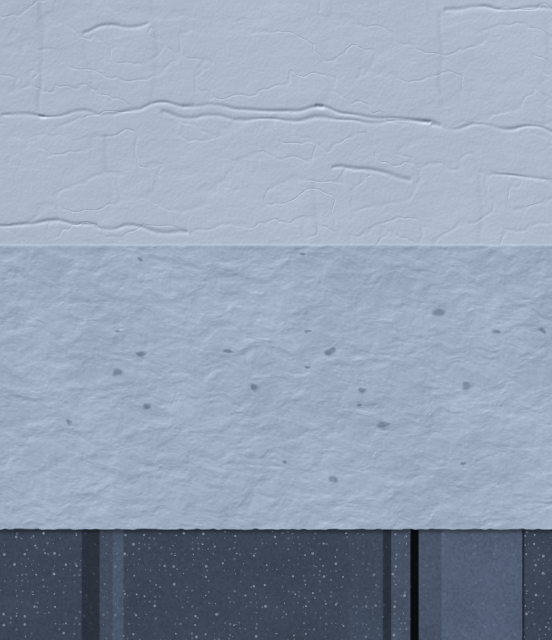
A WebGL 2 fragment shader for this texture:

```glsl
#version 300 es
precision highp float;

#define ASPECT 0.8633
#define LEDGE_TOP 0.617
#define LEDGE_BOTTOM 0.173
#define WALL_COLOR vec3(0.674, 0.726, 0.796)
#define STUCCO_COLOR vec3(0.618, 0.680, 0.752)
#define PANEL_COLOR vec3(0.235, 0.273, 0.335)
#define LIGHT_DIR vec2(-0.5, 0.86)
#define WALL_RELIEF 0.16
#define STUCCO_RELIEF 0.32
#define CREASE_DEPTH 0.26

uniform vec2 u_resolution;
out vec4 fragColor;

// Creases in the paint: start and end point
const vec4 CREASES[12] = vec4[12](
  vec4(0.0, 0.822, 0.07, 0.820), vec4(0.065, 0.820, 0.30, 0.838),
  vec4(0.286, 0.836, 0.508, 0.829), vec4(0.50, 0.831, 0.69, 0.809),
  vec4(0.677, 0.807, 0.87, 0.797), vec4(0.0, 0.648, 0.15, 0.655),
  vec4(0.15, 0.651, 0.29, 0.635), vec4(0.697, 0.987, 0.87, 0.990),
  vec4(0.521, 0.740, 0.638, 0.719), vec4(0.768, 0.730, 0.87, 0.719),
  vec4(0.13, 0.953, 0.23, 0.962), vec4(0.26, 0.820, 0.67, 0.811));

// Upright joints: x, lower y, upper y, strength
const vec4 JOINTS[9] = vec4[9](
  vec4(0.062, 0.83, 1.0, 0.7), vec4(0.241, 0.84, 1.0, 0.5),
  vec4(0.137, 0.86, 0.95, 0.4), vec4(0.513, 0.84, 1.0, 0.3),
  vec4(0.688, 0.83, 0.98, 0.7), vec4(0.853, 0.81, 0.97, 0.5),
  vec4(0.171, 0.68, 0.79, 0.6), vec4(0.495, 0.62, 0.73, 0.5),
  vec4(0.749, 0.62, 0.73, 0.7));

// Panel strips: left, right, brightness, speckle amount
const vec4 STRIPS[10] = vec4[10](
  vec4(0.128, 0.156, 0.72, 0.3), vec4(0.156, 0.176, 1.08, 0.5),
  vec4(0.176, 0.193, 1.24, 0.4), vec4(0.545, 0.599, 1.05, 0.6),
  vec4(0.599, 0.612, 0.70, 0.3), vec4(0.612, 0.642, 1.16, 0.9),
  vec4(0.642, 0.655, 0.16, 0.1), vec4(0.655, 0.690, 1.18, 0.2),
  vec4(0.690, 0.817, 1.33, 0.2), vec4(0.817, 0.820, 0.60, 0.2));

float hash(vec2 p) {
  vec3 q = fract(p.xyx * vec3(0.1031, 0.1030, 0.0973));
  q += dot(q, q.yzx + 33.33);
  return fract((q.x + q.y) * q.z);
}

float noise(vec2 p) {
  vec2 i = floor(p), f = fract(p);
  f = f * f * f * (f * (f * 6.0 - 15.0) + 10.0);
  return mix(mix(hash(i), hash(i + vec2(1, 0)), f.x),
             mix(hash(i + vec2(0, 1)), hash(i + vec2(1, 1)), f.x), f.y);
}

float fbm(vec2 p) {
  float sum = 0.0, amp = 0.5;
  for (int i = 0; i < 4; i++) {
    sum += amp * noise(p);
    p = mat2(1.75, 0.8, -0.8, 1.75) * p + 17.3;
    amp *= 0.52;
  }
  return sum;
}

float segment(vec2 p, vec2 a, vec2 b) {
  vec2 ab = b - a;
  return length(p - a - ab * clamp(dot(p - a, ab) / dot(ab, ab), 0.0, 1.0));
}

float groove(float d, float width) { return exp(-d * d / (width * width)); }

// Scattered soft dots, one candidate per grid cell
float specks(vec2 p, float cells, float density, float radius) {
  vec2 g = p * cells, id = floor(g);
  vec2 center = 0.3 + 0.4 * vec2(hash(id + 7.1), hash(id + 31.7));
  float size = radius * (0.5 + hash(id + 53.9));
  float dotMask = 1.0 - smoothstep(size * 0.3, size, length(fract(g) - center));
  return dotMask * step(1.0 - density, hash(id + 91.3));
}

float wallGrooves(vec2 p) {
  p += 0.014 * (vec2(noise(p * 24.0), noise(p * 24.0 + 50.0)) - 0.5);
  float sum = 0.0;
  for (int i = 0; i < 12; i++)
    sum += groove(segment(p, CREASES[i].xy, CREASES[i].zw), 0.0034);
  for (int i = 0; i < 9; i++) {
    vec4 j = JOINTS[i];
    sum += 0.6 * j.w * groove(segment(p, j.xy, j.xz), 0.005);
  }
  return sum * (0.3 + 0.9 * noise(p * 30.0 + 9.0));
}

float wallHeight(vec2 p) {
  float ridges = abs(noise(p * vec2(13.0, 30.0) + fbm(p * 16.0) * 2.0) - 0.5);
  return WALL_RELIEF * fbm(p * vec2(30.0, 48.0)) + 0.07 * smoothstep(0.0, 0.12, ridges)
       + 0.035 * noise(p * 260.0) - CREASE_DEPTH * wallGrooves(p);
}

float stuccoHeight(vec2 p) {
  vec2 q = p + 0.012 * vec2(noise(p * 35.0), noise(p * 35.0 + 20.0));
  return STUCCO_RELIEF * fbm(vec2(q.x - 0.5 * q.y, q.y + 0.25 * q.x) * vec2(38.0, 62.0));
}

vec3 wall(vec2 p) {
  float relief = wallHeight(p) - wallHeight(p + LIGHT_DIR * 0.0017);
  float tone = 0.03 * (fbm(p * 5.0) - 0.5) + 0.014 * (p.x - 0.4);
  return WALL_COLOR + tone + relief - 0.035 * wallGrooves(p);
}

vec3 stucco(vec2 p) {
  float relief = stuccoHeight(p) - stuccoHeight(p + LIGHT_DIR * 0.0026);
  float tone = 0.06 * (fbm(p * 14.0) - 0.47);
  float pits = specks(p * vec2(0.7, 1.0) + 0.006 * noise(p * 90.0), 34.0, 0.07, 0.2);
  return STUCCO_COLOR + tone + relief - 0.15 * pits + 0.02 * (noise(p * 240.0) - 0.5);
}

vec3 panels(vec2 p, float px) {
  float brightness = 1.0, speckle = 1.0;
  for (int i = 0; i < 10; i++) {
    vec4 s = STRIPS[i];
    float inside = smoothstep(-px, px, p.x - s.x) * smoothstep(-px, px, s.y - p.x);
    brightness = mix(brightness, s.z, inside);
    speckle = mix(speckle, s.w, inside);
  }
  float grain = 0.9 + 0.12 * noise(p * 300.0) + 0.1 * fbm(p * 18.0);
  float dots = 0.24 * specks(p, 64.0, 0.32, 0.15) + 0.12 * specks(p + 0.37, 120.0, 0.3, 0.24);
  float shade = 1.0 - 0.35 * groove(p.y - LEDGE_BOTTOM, 0.006);
  return PANEL_COLOR * brightness * grain * shade + dots * speckle;
}

void main() {
  vec2 p = gl_FragCoord.xy / u_resolution * vec2(ASPECT, 1.0);
  float px = 1.0 / u_resolution.y;
  float edgeWobble = 0.002 * (noise(p * 120.0) - 0.5);

  // Stack the three bands from bottom to top
  vec3 color = mix(panels(p, px), stucco(p), smoothstep(-px, px, p.y - LEDGE_BOTTOM + edgeWobble));
  color = mix(color, wall(p), smoothstep(-px, px, p.y - LEDGE_TOP));

  // Bright lip and the thin shadow under it
  color += 0.055 * groove(p.y - LEDGE_TOP, 0.0022);
  color -= 0.05 * groove(p.y - LEDGE_TOP + 0.005, 0.003) * noise(p * 40.0);
  fragColor = vec4(clamp(color, 0.0, 1.0), 1.0);
}
```
